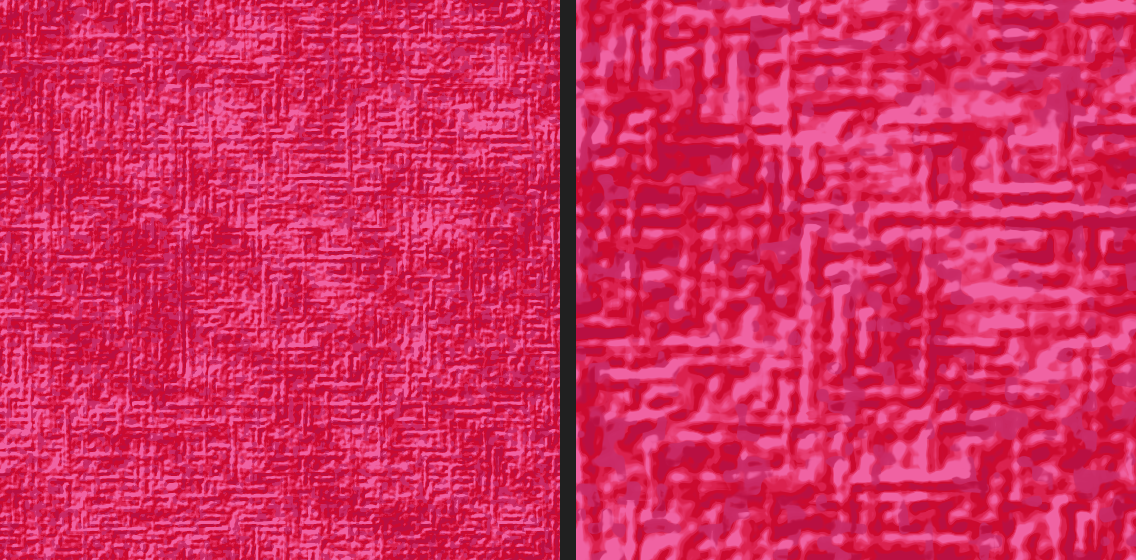
Left, the full canvas; right, a detail of the centre.
Give the GLSL for this texture, as a Shadertoy shader.

```glsl
// Embossed crimson weave: short horizontal and vertical threads with fine grain
// form a height field. The height difference towards a light at the upper left
// picks a tone between magenta shadow, red ground and pink highlight.

const vec3 SHADOW    = vec3(0.73, 0.06, 0.26);
const vec3 CRIMSON   = vec3(0.80, 0.04, 0.19);
const vec3 ROSE      = vec3(0.86, 0.13, 0.31);
const vec3 PINK      = vec3(0.91, 0.24, 0.45);
const vec3 HIGHLIGHT = vec3(0.94, 0.38, 0.63);
const vec3 MAUVE     = vec3(0.79, 0.17, 0.41);

const vec2 LIGHT_STEP = vec2(-0.0032, 0.0048);

float hash(vec2 p) {
    vec3 q = fract(vec3(p.xyx) * 0.1031);
    q += dot(q, q.yzx + 33.33);
    return fract((q.x + q.y) * q.z);
}

// Smooth value noise in 0..1
float valueNoise(vec2 p) {
    vec2 cell = floor(p);
    vec2 f = fract(p);
    f = f * f * (3.0 - 2.0 * f);
    float low  = mix(hash(cell), hash(cell + vec2(1, 0)), f.x);
    float high = mix(hash(cell + vec2(0, 1)), hash(cell + vec2(1, 1)), f.x);
    return mix(low, high, f.y);
}

// Distance to the nearest scattered point
float cellular(vec2 p) {
    vec2 cell = floor(p);
    float nearest = 2.0;
    for (int y = -1; y <= 1; y++) {
        for (int x = -1; x <= 1; x++) {
            vec2 id = cell + vec2(x, y);
            vec2 point = id + vec2(hash(id + 11.0), hash(id + 47.0));
            nearest = min(nearest, distance(p, point));
        }
    }
    return nearest;
}

// Rows of broken threads running along x, with uneven spacing
float threads(vec2 p, float rows, float breaks, float seed) {
    float y = p.y + 0.003 * sin(p.y * 61.0 + seed) + 0.0018 * sin(p.y * 143.0 + seed);
    y += 0.0008 * sin(p.x * 37.0 + seed);
    float row = floor(y * rows) + 100.0;
    float across = abs(fract(y * rows) - 0.5);
    float profile = 1.0 - smoothstep(0.10, 0.48, across);
    float shift = 40.0 * hash(vec2(row, seed));
    float along = valueNoise(vec2(p.x * breaks + shift, row * 7.0 + seed));
    float strength = 0.6 + 0.4 * hash(vec2(seed, row));
    return profile * strength * smoothstep(0.44, 0.60, along);
}

// Weave plus grain; broad patches favour one thread direction
float height(vec2 p) {
    float patchMix = smoothstep(0.25, 0.75, valueNoise(p * 11.0 + 5.0));
    float weft = max(threads(p, 66.0, 34.0, 3.0), 0.85 * threads(p, 51.0, 24.0, 17.0));
    float warp = max(threads(p.yx, 64.0, 36.0, 29.0), 0.85 * threads(p.yx, 49.0, 28.0, 41.0));
    float weave = max(weft * mix(0.8, 1.0, patchMix), warp * mix(1.1, 0.8, patchMix));
    float grain = 0.50 * (1.0 - cellular(p * 88.0)) + 0.38 * valueNoise(p * 165.0);
    return weave + grain;
}

// Uneven tint at several scales, centred on zero
float mottle(vec2 p) {
    float broad = valueNoise(p * 4.0 + 9.0) - 0.5;
    float medium = valueNoise(p * 15.0 + 3.0) - 0.5;
    float small = valueNoise(p * 36.0 + 27.0) - 0.5;
    return 0.50 * broad + 0.80 * medium + 1.15 * small;
}

// Five-tone ramp from shadow to highlight
vec3 toneRamp(float shade) {
    vec3 color = mix(SHADOW, CRIMSON, smoothstep(0.11, 0.23, shade));
    color = mix(color, ROSE, smoothstep(0.36, 0.49, shade));
    color = mix(color, PINK, smoothstep(0.57, 0.73, shade));
    return mix(color, HIGHLIGHT, smoothstep(0.74, 0.88, shade));
}

void mainImage(out vec4 fragColor, in vec2 fragCoord) {
    vec2 p = fragCoord / iResolution.y;

    // Relief lighting
    float slope = height(p) - height(p + LIGHT_STEP);
    float shade = 0.5 + 0.5 * tanh(1.9 * slope + mottle(p));

    // Cooler flecks soften the middle tones
    float fleck = smoothstep(0.64, 0.74, valueNoise(p * 125.0 + 21.0));
    float middle = 1.0 - smoothstep(0.25, 0.42, abs(shade - 0.5));
    vec3 color = mix(toneRamp(shade), MAUVE, 0.9 * fleck * middle);

    fragColor = vec4(color, 1.0);
}
```
